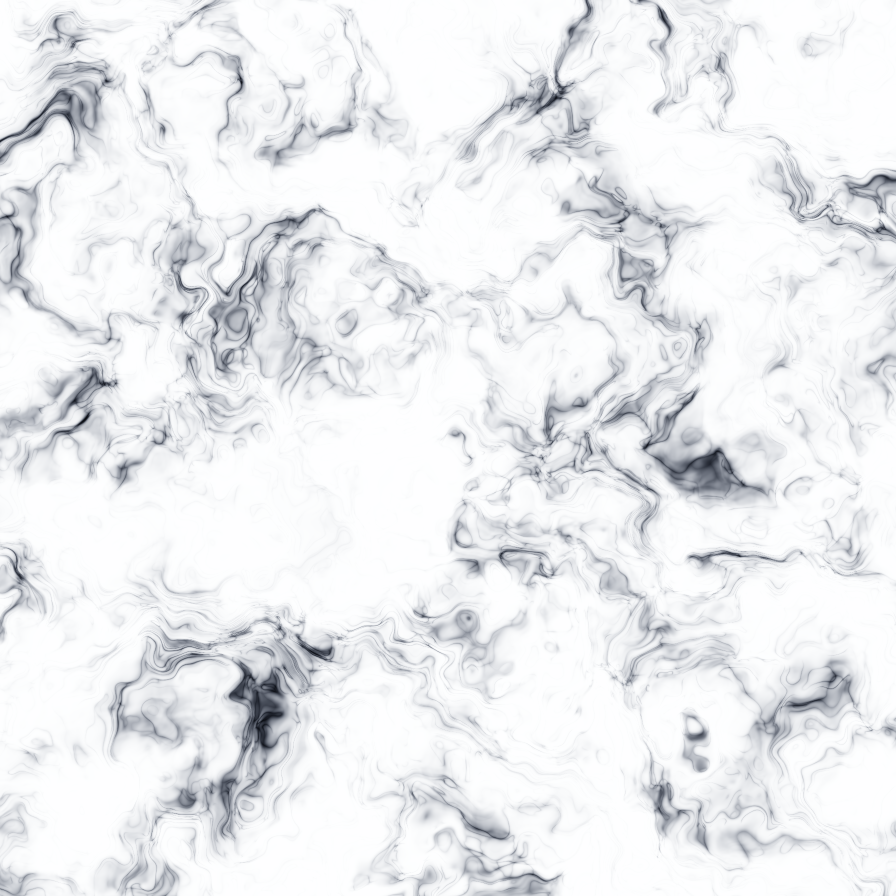
This texture is drawn by a Shadertoy shader. Its source:

```glsl
// White marble with smoky blue-grey veins and fine crinkled ink filaments.

const vec3  PAPER          = vec3(0.995, 0.998, 1.0);
const vec3  INK_ABSORPTION = vec3(1.05, 0.99, 0.87);
const float VEIN_SCALE     = 3.1;    // vein cells across the canvas
const float VEIN_WIDTH     = 0.15;   // soft halo around each vein
const float CORE_WIDTH     = 0.02;   // dark line in the middle of a vein
const float CLOUD_SCALE    = 4.2;
const float WARP_SCALE     = 4.6;
const float VEIN_WARP      = 0.1;
const float FIBRE_WARP     = 0.15;
const float FIBRE_SCALE    = 9.0;
const float FIBRE_WIDTH    = 0.075;
const float FIBRE_STRETCH  = 1.8;
const float FIBRE_CONTRAST = 3.4;    // fibres inside the inked areas
const float FAINT_FIBRES   = 0.5;    // fibres everywhere
const float SMOKE_SCALE    = 19.0;
const float SMOKE_CONTRAST = 0.8;
const vec2  FIBRE_DIR      = vec2(0.82, -0.57);
const float INK_BASE       = 0.17;
const float INK_CONTRAST   = 0.19;
const float ROUGHNESS      = 0.56;   // fbm gain per octave
const float FIELD_SPREAD   = 0.25;   // standard deviation of fbm
const int   AA             = 2;      // samples per pixel side
const mat2  OCTAVE_TURN    = mat2(0.8, 0.6, -0.6, 0.8);

// Integer hash giving a unit gradient per lattice point
vec2 gradientAt(ivec2 cell) {
    uvec2 v = uvec2(cell) * 1664525u + 1013904223u;
    v.x += v.y * 1664525u;
    v.y += v.x * 1664525u;
    v ^= v >> 16u;
    v.x += v.y * 1664525u;
    v.y += v.x * 1664525u;
    v ^= v >> 16u;
    return normalize(vec2(v & 65535u) / 65535.0 - 0.50001);
}

float gradientNoise(vec2 p) {
    vec2 base = floor(p), f = p - base;
    ivec2 c = ivec2(base), e = ivec2(1, 0);
    vec2 u = f * f * f * (f * (f * 6.0 - 15.0) + 10.0);
    float a = dot(gradientAt(c), f);
    float b = dot(gradientAt(c + e.xy), f - vec2(1, 0));
    float d = dot(gradientAt(c + e.yx), f - vec2(0, 1));
    float g = dot(gradientAt(c + e.xx), f - vec2(1, 1));
    return mix(mix(a, b, u.x), mix(d, g, u.x), u.y);
}

float fbm(vec2 p, int octaves) {
    float sum = 0.0, amp = 1.0;
    for (int i = 0; i < octaves; i++) {
        sum += amp * gradientNoise(p);
        p = OCTAVE_TURN * p * 2.03 + 17.3;
        amp *= ROUGHNESS;
    }
    return sum;
}

// Broken thin lines along the zero contours of several noise octaves
float fibres(vec2 p) {
    float sum = 0.0, total = 0.0, amp = 1.0;
    for (int i = 0; i < 4; i++) {
        float line = exp(-abs(gradientNoise(p)) / FIBRE_WIDTH);
        float presence = smoothstep(-0.15, 0.3, gradientNoise(p * 0.7 + 41.7));
        sum += amp * line * presence;
        total += amp;
        p = OCTAVE_TURN * p * 2.1 + 9.1;
        amp *= 0.85;
    }
    return sum / total;
}

float inkDensity(vec2 p) {
    vec2 warp = vec2(fbm(p * WARP_SCALE + 3.7, 4), fbm(p * WARP_SCALE + 28.4, 4));

    // Broad veins and clouds decide where the ink gathers
    vec2 veinPos = (p + VEIN_WARP * warp) * VEIN_SCALE + 11.35;
    float vein = fbm(veinPos, 6);
    float halo = (exp(-abs(vein) / VEIN_WIDTH) - 0.38) / 0.27;
    float cloud = fbm((p + VEIN_WARP * warp.yx) * CLOUD_SCALE + 53.6, 6) / FIELD_SPREAD;
    float body = max(0.0, INK_BASE + INK_CONTRAST * 0.7 * (halo + cloud));

    // Fibres are stretched, and bent to run beside the veins
    vec2 across = vec2(-FIBRE_DIR.y, FIBRE_DIR.x);
    vec2 q = p + FIBRE_WARP * warp + across * 0.2 * fbm(veinPos, 3);
    q = vec2(dot(q, FIBRE_DIR) / FIBRE_STRETCH, dot(q, across));
    float fibre = fibres(q * FIBRE_SCALE + 5.2);
    float smoke = fbm(q * SMOKE_SCALE + 71.9, 3);

    float core = exp(-abs(vein) / CORE_WIDTH) * smoothstep(0.2, 0.65, body);
    float grain = max(0.15, 0.58 + FIBRE_CONTRAST * fibre + SMOKE_CONTRAST * smoke);
    float ink = body * grain + FAINT_FIBRES * fibre + 0.2 * core;
    return ink * ink;
}

void mainImage(out vec4 fragColor, in vec2 fragCoord) {
    vec3 color = vec3(0.0);
    for (int j = 0; j < AA; j++)
    for (int i = 0; i < AA; i++) {
        vec2 offset = (vec2(i, j) + 0.5) / float(AA) - 0.5;
        vec2 p = (fragCoord + offset) / iResolution.y;
        color += PAPER * exp(-inkDensity(p) * INK_ABSORPTION);
    }
    fragColor = vec4(color / float(AA * AA), 1.0);
}
```
